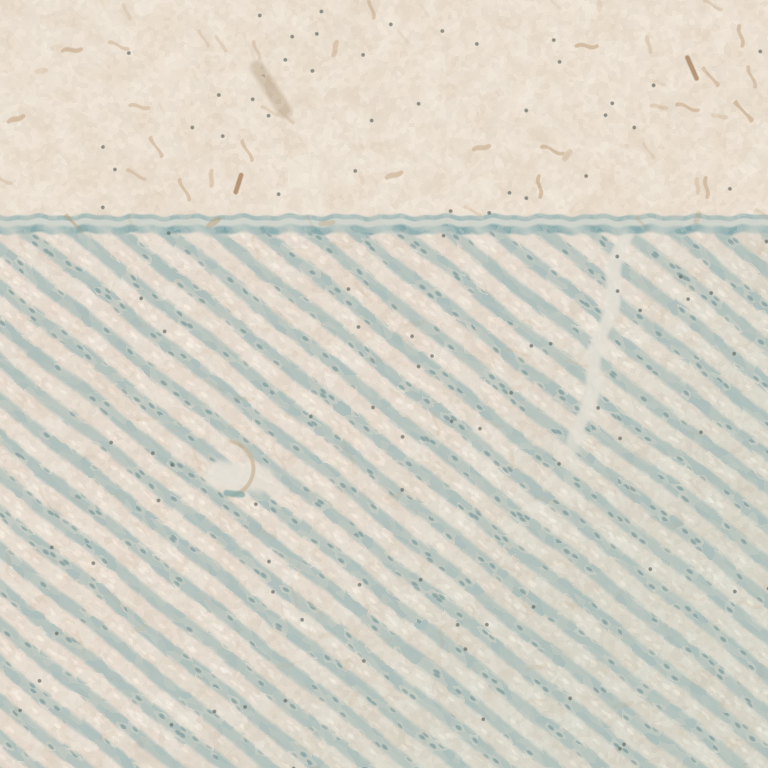
Reproduce this pattern procedurally as a Shadertoy shader.

```glsl
vec2 hash2(vec2 p) {
    vec3 q = fract(p.xyx * vec3(0.1031, 0.1030, 0.0973));
    q += dot(q, q.yzx + 33.33);
    return fract((q.xx + q.yz) * q.zy);
}

// Nearest scattered point: distance, then that cell's random value
vec2 cells(vec2 p) {
    vec2 base = floor(p), best = vec2(9.0, 0.0);
    for (int j = -1; j <= 1; j++)
    for (int i = -1; i <= 1; i++) {
        vec2 id = base + vec2(i, j), h = hash2(id + 50.0);
        float d = length(id + h - p);
        if (d < best.x) best = vec2(d, fract(h.x * 7.31 + h.y * 3.17));
    }
    return best;
}

float segment(vec2 p, vec2 a, vec2 b) {
    vec2 ab = b - a;
    return length(p - a - ab * clamp(dot(p - a, ab) / dot(ab, ab), 0.0, 1.0));
}

float stroke(float d, float halfWidth) {
    return 1.0 - smoothstep(halfWidth * 0.5, halfWidth * 1.5, d);
}

// Short randomly turned fibres, present in only some grid cells
float fibres(vec2 p) {
    float ink = 0.0;
    vec2 base = floor(p);
    for (int j = -1; j <= 1; j++)
    for (int i = -1; i <= 1; i++) {
        vec2 id = base + vec2(i, j), h = hash2(id + 90.0), g = hash2(id + 170.0);
        vec2 arm = vec2(cos(g.x * 6.28), sin(g.x * 6.28)) * (0.08 + 0.22 * g.y);
        vec2 q = p - id - h;
        q += 0.05 * sin(q.yx * 9.0);
        ink = max(ink, step(0.55, h.y) * g.y * stroke(segment(q, -arm, arm), 0.055));
    }
    return ink;
}

float waves(vec2 p) {
    return sin(p.x + 1.7 * sin(p.y * 0.7)) * sin(p.y * 1.1 + 1.3 * sin(p.x * 0.8));
}

void mainImage(out vec4 fragColor, in vec2 fragCoord) {
    vec2 uv = fragCoord / iResolution.xy;
    vec2 grain = cells(uv * 150.0), pulp = cells(uv * 55.0);

    // Warm paper, cooler below the border
    float below = 1.0 - smoothstep(0.695, 0.71, uv.y);
    vec3 cool = mix(vec3(0.90, 0.86, 0.81), vec3(0.85, 0.84, 0.79), smoothstep(0.65, 1.4, uv.x + 0.7 - uv.y));
    vec3 col = mix(vec3(0.92, 0.875, 0.815), cool, below);
    col += 0.014 * waves(uv * 55.0) * vec3(0.7, 1.0, 1.3);
    col += (grain.y - 0.5) * 0.035 + (pulp.y - 0.5) * 0.025 * vec3(0.6, 1.0, 1.3);

    // Pale crease that shifts the ruling, and the gap in it
    float creaseX = 0.815 - 0.23 * (0.70 - uv.y) + 0.005 * sin(uv.y * 55.0);
    float creaseFade = smoothstep(0.36, 0.46, uv.y) * below;
    float crease = stroke(abs(uv.x - creaseX), 0.009) * creaseFade;
    float shift = 0.012 * smoothstep(-0.004, 0.004, uv.x - creaseX) * creaseFade;
    float gap = stroke(segment(uv, vec2(0.285, 0.382), vec2(0.338, 0.377)), 0.016);

    // Diagonal ruling with ragged, uneven ink
    float along = dot(uv, vec2(0.78, -0.625));
    float level = uv.y + 0.80 * uv.x - 0.970 + shift;
    level += 0.0018 * sin(along * 31.0 + level * 20.0) + 0.0008 * waves(uv * 160.0);
    float lane = level / 0.049;
    float offset = abs(fract(lane + 0.5) - 0.5);
    vec2 streak = cells(vec2(along * 65.0, lane * 5.0));
    float rule = 1.0 - smoothstep(0.12, 0.29, offset + 0.07 * (streak.y - 0.5));
    rule *= below * (1.0 - 0.8 * crease) * (1.0 - gap);
    vec3 ink = mix(vec3(0.66, 0.735, 0.725), vec3(0.76, 0.79, 0.755), streak.y);
    col = mix(col, ink, rule * 0.88);
    float fleck = stroke(streak.x, 0.30) * step(0.73, streak.y);
    col = mix(col, vec3(0.46, 0.58, 0.59), fleck * rule * 0.62);

    // Bright ridges between rules
    float ridge = smoothstep(0.27, 0.42, offset) * below;
    col += 0.045 * ridge * stroke(streak.x, 0.35) * step(0.55, streak.y);
    col = mix(col, vec3(0.89, 0.88, 0.84), max(crease, gap) * 0.6);

    // Double border with a pale band between
    float edgeY = uv.y + 0.0015 * sin(uv.x * 95.0) + 0.001 * sin(uv.x * 213.0);
    float band = stroke(abs(edgeY - 0.708), 0.011);
    col = mix(col, vec3(0.79, 0.82, 0.795), band * 0.75);
    float beads = 0.65 + 0.35 * sin(lane * 6.283);
    float border = max(0.6 * stroke(abs(edgeY - 0.717), 0.003),
                       beads * stroke(abs(edgeY - 0.701), 0.005));
    col = mix(col, vec3(0.50, 0.64, 0.65), border * (0.55 + 0.4 * grain.y));

    // Scattered fibres and dark specks
    col = mix(col, vec3(0.72, 0.58, 0.43), fibres(uv * 22.0) * mix(0.48, 0.12, below));
    vec2 speck = cells(uv * 38.0 + 7.0);
    col = mix(col, vec3(0.40, 0.42, 0.40), stroke(speck.x, 0.09) * step(0.93, speck.y) * 0.7);

    // Larger fibres, and the curled hair at the gap
    float chip = stroke(segment(uv, vec2(0.335, 0.912), vec2(0.371, 0.855)), 0.009);
    col = mix(col, vec3(0.77, 0.70, 0.61), chip * (0.45 + 0.4 * grain.y));
    float sliver = stroke(segment(uv, vec2(0.895, 0.925), vec2(0.907, 0.898)), 0.003);
    sliver = max(sliver, stroke(segment(uv, vec2(0.314, 0.772), vec2(0.307, 0.750)), 0.003));
    col = mix(col, vec3(0.62, 0.46, 0.32), sliver * 0.7);
    vec2 curl = uv - vec2(0.294, 0.390);
    float hair = stroke(abs(length(curl) - 0.036), 0.0025) * smoothstep(0.0, 0.012, curl.x);
    col = mix(col, vec3(0.80, 0.72, 0.62), hair * 0.8);
    float stub = stroke(segment(uv, vec2(0.295, 0.358), vec2(0.315, 0.356)), 0.004);
    col = mix(col, vec3(0.52, 0.66, 0.66), stub * 0.75);

    fragColor = vec4(clamp(col, 0.0, 1.0), 1.0);
}
```
